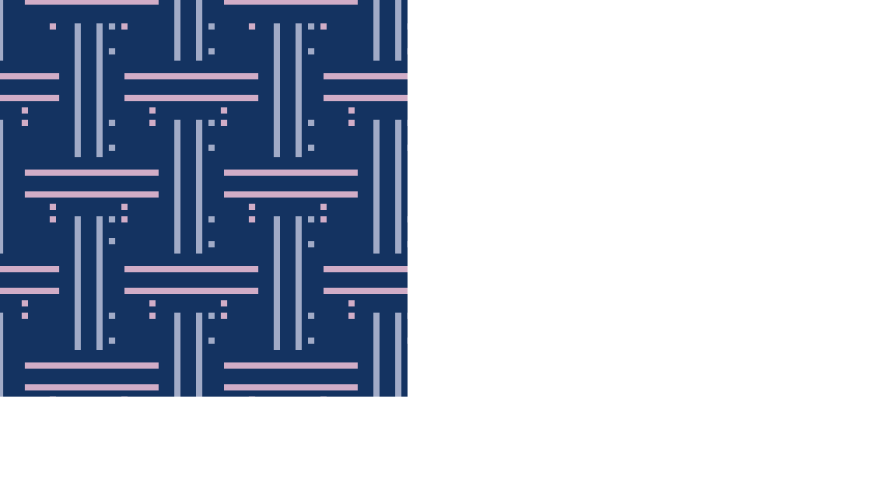
This pattern is drawn by a Shadertoy shader. Its source:

```glsl
// Navy basket weave of paired pink and blue bars with small squares, on a white ground.

#define CANVAS_HEIGHT 157.5
#define PANEL_SIZE vec2(131.0, 127.5)
#define PITCH vec2(32.0, 31.0)
#define BAR_LENGTH 43.0
#define BAR_WIDTH 2.0
#define BAR_GAP 7.0
#define WHITE vec3(1.0)
#define NAVY vec3(0.08, 0.20, 0.38)
#define PINK vec3(0.82, 0.68, 0.78)
#define BLUE vec3(0.63, 0.67, 0.78)

// Box-filtered coverage of the interval that begins at start.
float span(float x, float start, float size, float px) {
    return clamp((x - start) / px + 0.5, 0.0, 1.0)
         - clamp((x - start - size) / px + 0.5, 0.0, 1.0);
}

// Two parallel strokes of bar width.
float pairOf(float x, float first, float second, float px) {
    return span(x, first, BAR_WIDTH, px) + span(x, second, BAR_WIDTH, px);
}

// Wrap to a period, keeping a margin before zero for smooth edges.
float wrap(float x, float period) {
    return mod(x + 4.0, period) - 4.0;
}

// Horizontal bars, staggered by row, with square pairs below.
float horizontalWeave(vec2 p, float px) {
    float row = floor((p.y - 19.5) / PITCH.y);
    float y = p.y - 23.5 - row * PITCH.y;
    float x = wrap(p.x - 40.0 - row * PITCH.x, 2.0 * PITCH.x);
    float bars = span(x, 0.0, BAR_LENGTH, px) * pairOf(y, 0.0, BAR_GAP, px);
    // The row cut by the top edge keeps only its lower squares.
    float rows = span(y, 15.0, BAR_WIDTH, px)
               + step(0.0, row) * span(y, 11.0, BAR_WIDTH, px);
    return bars + rows * pairOf(x, 8.0, 31.0, px);
}

// Vertical bars, staggered by column, with square pairs on the right.
float verticalWeave(vec2 p, float px) {
    float column = floor((p.x - 20.0) / PITCH.x);
    float x = p.x - 24.0 - column * PITCH.x;
    float y = wrap(p.y - 7.5 - column * PITCH.y, 2.0 * PITCH.y);
    float bars = span(y, 0.0, BAR_LENGTH, px) * pairOf(x, 0.0, BAR_GAP, px);

    // Squares repeat every row; one sits slightly high, the left edge has none.
    float row = floor((p.y - 3.5) / PITCH.y);
    float squareY = wrap(p.y - 7.5, PITCH.y);
    float raised = (column == 0.0 && row == 2.0) ? 1.0 : 0.0;
    float squares = span(x, 11.0, BAR_WIDTH, px)
                  * pairOf(squareY, 0.0, 8.0 - raised, px);
    return bars + step(0.0, column) * squares;
}

void mainImage(out vec4 fragColor, in vec2 fragCoord) {
    // Weave units, measured from the top left corner.
    float px = CANVAS_HEIGHT / iResolution.y;
    vec2 p = vec2(fragCoord.x, iResolution.y - fragCoord.y) * px;

    vec3 color = mix(NAVY, BLUE, verticalWeave(p, px));
    color = mix(color, PINK, horizontalWeave(p, px));

    // Crop the weave to its panel.
    vec2 inside = clamp((PANEL_SIZE - p) / px + 0.5, 0.0, 1.0);
    fragColor = vec4(mix(WHITE, color, inside.x * inside.y), 1.0);
}
```
